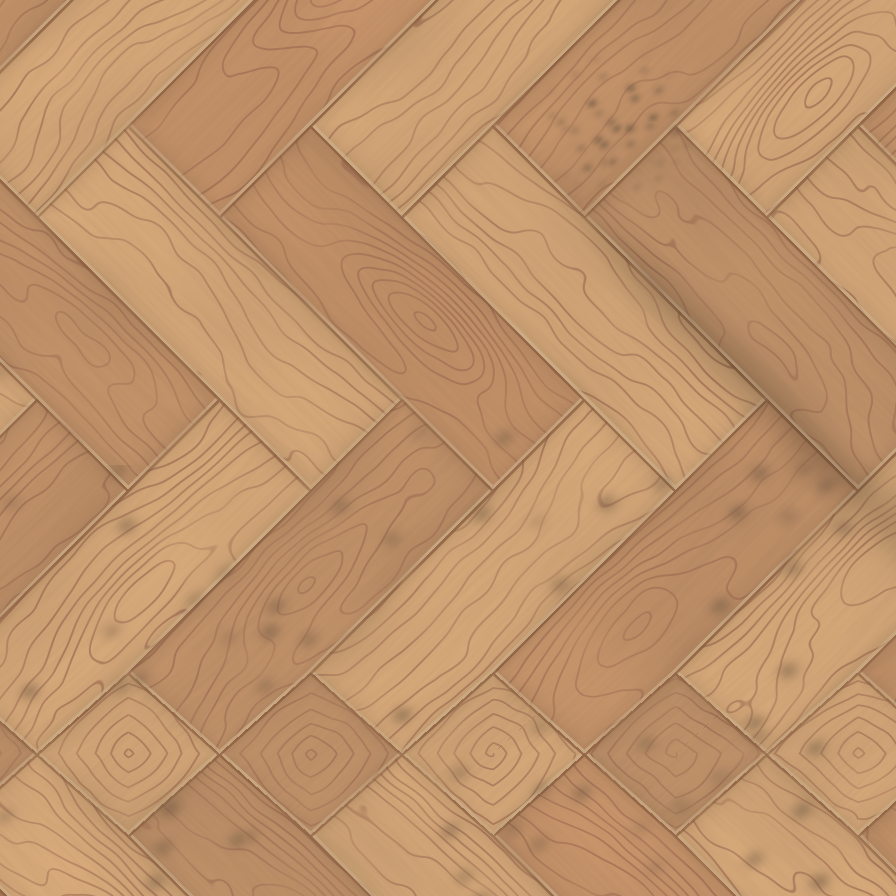
Reproduce this texture procedurally as a WebGL 2 fragment shader.

```glsl
#version 300 es
precision highp float;
// Herringbone parquet of 3:1 wooden planks with a row of square blocks, drawn grain and specks.

uniform vec2 u_resolution;
out vec4 fragColor;

const float HALF_DIAGONAL = 0.1018;          // half the diagonal of one unit square
const vec2 FIRST_JOINT = vec2(0.1432, 0.1393); // measured from the top left
const vec3 LIGHT_WOOD = vec3(0.82, 0.645, 0.465);
const vec3 ORANGE_WOOD = vec3(0.765, 0.565, 0.405);
const vec3 BROWN_WOOD = vec3(0.735, 0.56, 0.405);
const vec3 GRAIN_INK = vec3(0.62, 0.42, 0.32);
const vec3 GROOVE = vec3(0.55, 0.37, 0.25);
const vec3 BEVEL = vec3(0.81, 0.69, 0.54);
const vec3 SPECK = vec3(0.42, 0.33, 0.25);

float hash(vec2 p) {
  return fract(sin(dot(p, vec2(127.1, 311.7))) * 43758.5453);
}

float noise(vec2 p) {
  vec2 i = floor(p), f = fract(p);
  f = f * f * (3.0 - 2.0 * f);
  return mix(mix(hash(i), hash(i + vec2(1, 0)), f.x),
             mix(hash(i + vec2(0, 1)), hash(i + vec2(1, 1)), f.x), f.y);
}

// Height field whose contours are the growth rings; q is (along, across).
float grainField(vec2 q, float seed, float len) {
  float warp = noise(q * vec2(0.9, 2.6) + seed * 40.0)
             + 0.2 * noise(q * vec2(4.0, 7.0) + seed * 71.0);
  if (len < 1.5) {
    vec2 c = q - 0.5;
    float rings = mix(length(c), max(abs(c.x), abs(c.y)), 0.6) * 9.0;
    float spiral = step(0.5, fract(seed * 5.0)) * atan(c.y, c.x) / 6.2832;
    return rings + spiral + 1.6 * warp;
  }
  vec2 knot = vec2(len * mix(0.25, 0.75, fract(seed * 7.0)), mix(0.35, 0.65, fract(seed * 13.0)));
  vec2 d = (q - knot) * vec2(0.36, 1.0);
  float bump = 5.5 * smoothstep(0.2, 0.6, fract(seed * 23.0)) * exp(-14.0 * dot(d, d));
  return q.y * 6.0 + 3.2 * warp + bump;
}

// Coverage of contour lines of even width.
float grainLines(vec2 q, float seed, float len, float halfWidth, float aa) {
  const float STEP = 0.004;
  float f = grainField(q, seed, len);
  vec2 slope = vec2(grainField(q + vec2(STEP, 0), seed, len),
                    grainField(q + vec2(0, STEP), seed, len)) - f;
  float dist = abs(fract(f) - 0.5) / clamp(length(slope) / STEP, 3.0, 40.0);
  return 1.0 - smoothstep(halfWidth - aa, halfWidth + aa, dist);
}

// Soft blots, one at most in each grid cell.
float specks(vec2 p, float cells, float density) {
  p *= cells;
  vec2 base = floor(p);
  float cover = 0.0;
  for (int y = -1; y <= 1; y++)
    for (int x = -1; x <= 1; x++) {
      vec2 cell = base + vec2(x, y);
      vec2 center = cell + vec2(hash(cell), hash(cell + 17.0));
      vec2 d = (p - center) * mat2(0.8, 0.5, -0.6, 1.0);
      float present = step(hash(cell + 31.0), density) * mix(0.35, 1.0, hash(cell + 53.0));
      cover = max(cover, present * exp(-dot(d, d) * 11.0));
    }
  return cover;
}

float edgeLine(float dist, float width, float aa) {
  return 1.0 - smoothstep(width - aa, width + aa, dist);
}

void main() {
  vec2 uv = gl_FragCoord.xy / u_resolution;
  float aa = 0.7 / (min(u_resolution.x, u_resolution.y) * HALF_DIAGONAL * 1.4142);

  // Diagonal lattice: ab.x runs down-right, ab.y runs down-left.
  vec2 p = (vec2(uv.x, 1.0 - uv.y) - FIRST_JOINT) / HALF_DIAGONAL;
  p.y += 0.12 * clamp(p.y - 6.0, 0.0, 1.8);
  vec2 ab = 0.5 * vec2(p.x + p.y, p.y - p.x);
  vec2 cell = floor(ab);

  // Bands of three diagonals alternate direction; diagonal six holds the squares.
  float diagonal = cell.x + cell.y;
  bool isSquare = abs(diagonal - 6.0) < 0.5;
  float skip = step(6.5, diagonal);
  float band = floor((diagonal - skip) / 3.0 + 0.01);
  bool downRight = mod(band, 2.0) < 0.5 && !isSquare;
  float id = downRight ? cell.y : cell.x;
  float start = (isSquare ? 6.0 : band * 3.0 + skip) - id;
  float len = isSquare ? 1.0 : 3.0;
  vec2 q = downRight ? vec2(ab.x - start, ab.y - id) : vec2(ab.y - start, ab.x - id);
  float seed = hash(vec2(id, band + (isSquare ? 9.0 : 0.0)) + 3.7);

  // Wood tone, cloudiness and fine fibres.
  float shift = (isSquare || band < -0.5) ? 1.0 : 0.0;
  float isDark = mod(id + shift, 2.0);
  vec3 color = mix(LIGHT_WOOD, mix(ORANGE_WOOD, BROWN_WOOD, seed), isDark);
  color *= 0.965 + 0.06 * noise(q * vec2(1.2, 2.0) + seed * 90.0);
  color *= 0.985 + 0.03 * noise(q * vec2(3.0, 45.0) + seed * 60.0);

  // Drawn grain, fading in and out.
  float ink = grainLines(q, seed, len, 0.0075, aa);
  color = mix(color, GRAIN_INK, ink * mix(0.3, 0.75, noise(q * 2.5 + seed * 30.0)));

  // Joints: dark groove on the upper sides, pale bevel on the lower sides.
  float upper = min(q.x, q.y);
  float lower = min(len - q.x, 1.0 - q.y);
  float wear = mix(0.55, 1.0, noise(ab * 3.0));
  color *= 1.0 - 0.10 * exp(-min(upper, lower) / 0.07);
  color = mix(color, BEVEL, 0.8 * wear * edgeLine(lower, 0.024, aa));
  color = mix(color, GROOVE, 0.85 * wear * edgeLine(upper, 0.020, aa));

  // A broad smudge along one seam, then scattered specks and a dense patch.
  float seam = (ab.y + 2.0) / 0.2;
  color *= 1.0 - 0.13 * exp(-seam * seam) * smoothstep(2.6, 4.0, ab.x);
  float patchMask = 1.0 - smoothstep(0.04, 0.10, length(uv - vec2(0.69, 0.86)));
  color = mix(color, SPECK, 0.42 * specks(uv, 26.0, 0.13 * smoothstep(0.7, 0.4, uv.y)));
  color = mix(color, SPECK, 0.50 * patchMask * specks(uv + 0.3, 50.0, 0.75));

  fragColor = vec4(color, 1.0);
}
```
